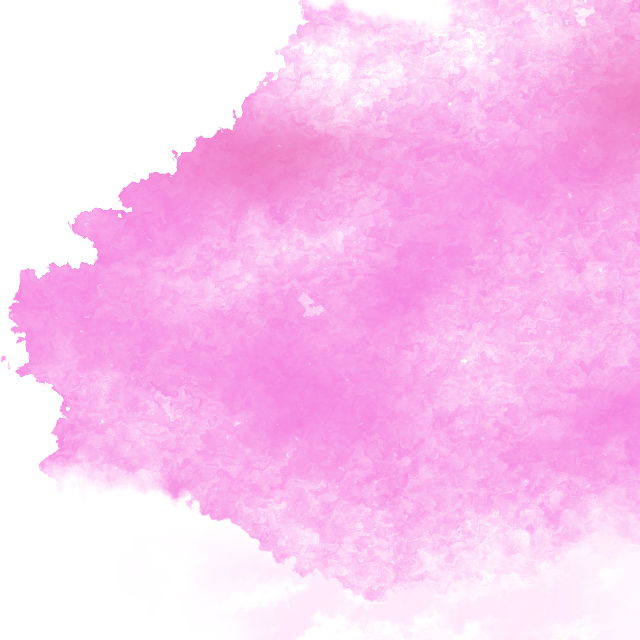
This background is drawn by a WebGL 2 fragment shader. Its source:

```glsl
#version 300 es
precision highp float;
// A pink watercolour stain spreading from a ragged left edge over white paper.
// Soft tilted pools set the pigment density, cellular flakes give it grain,
// and the density is turned into colour by filtering white light.
uniform vec2 u_resolution;
out vec4 outColor;

vec2 hash2(vec2 p) {
  vec3 q = fract(vec3(p.xyx) * vec3(0.1031, 0.103, 0.0973));
  q += dot(q, q.yzx + 33.33);
  return fract((q.xx + q.yz) * q.zy);
}

float noise(vec2 p) {
  vec2 i = floor(p), f = fract(p);
  f = f * f * (3.0 - 2.0 * f);
  float low = mix(hash2(i).x, hash2(i + vec2(1, 0)).x, f.x);
  float high = mix(hash2(i + vec2(0, 1)).x, hash2(i + vec2(1, 1)).x, f.x);
  return mix(low, high, f.y);
}

float fbm(vec2 p) {
  float sum = 0.0, amp = 0.5;
  for (int i = 0; i < 5; i++) {
    sum += amp * noise(p);
    p = mat2(1.6, 1.2, -1.2, 1.6) * p + 7.3;
    amp *= 0.5;
  }
  return sum;
}

// Centred two-channel noise for displacing shapes
vec2 warp(vec2 p, float scale) {
  return vec2(fbm(p * scale + 5.0), fbm(p * scale + 63.0)) - 0.48;
}

float bump(float x, float center, float width) {
  float t = (x - center) / width;
  return exp(-t * t);
}

// Gaussian pool of pigment, rotated by tilt
float pool(vec2 p, vec2 center, vec2 radius, float tilt) {
  float c = cos(tilt), s = sin(tilt);
  vec2 q = mat2(c, -s, s, c) * (p - center) / radius;
  return exp(-dot(q, q));
}

// Random tone of the nearest cell
float flakes(vec2 p) {
  vec2 cell = floor(p);
  float nearest = 9.0, tone = 0.0;
  for (int y = -1; y <= 1; y++)
    for (int x = -1; x <= 1; x++) {
      vec2 id = cell + vec2(x, y), h = hash2(id);
      float d = length(id + h - p);
      if (d < nearest) { nearest = d; tone = hash2(id + 41.7).y; }
    }
  return tone - 0.5;
}

// Horizontal position of the ragged left border at height y
float leftBorder(float y) {
  float t = clamp((y - 0.648) / 0.332, 0.0, 1.0);
  float slope = 0.105 + 0.377 * t + 0.22 * t * (1.0 - t);
  float lobe = smoothstep(0.595, 0.55, y) - smoothstep(0.425, 0.385, y);
  return slope - 0.088 * lobe + 0.05 * bump(y, 0.605, 0.024) + 0.03 * bump(y, 0.675, 0.012)
    + 0.024 * bump(y, 0.46, 0.018) - 0.04 * bump(y, 0.285, 0.04);
}

float lowerBorder(float x) {
  return 0.25 - 0.19 * smoothstep(0.2, 0.6, x) + 0.08 * smoothstep(0.8, 1.0, x);
}

float pigment(vec2 p) {
  float d = 0.67;
  // Deep pools
  d += 0.4 * pool(p, vec2(0.43, 0.765), vec2(0.13, 0.06), 0.0);
  d += 0.28 * pool(p, vec2(0.25, 0.67), vec2(0.16, 0.08), 0.5);
  d += 0.36 * pool(p, vec2(1.0, 0.83), vec2(0.13, 0.1), 0.6);
  d += 0.24 * pool(p, vec2(0.74, 0.69), vec2(0.18, 0.08), 0.4);
  d += 0.3 * pool(p, vec2(0.62, 0.54), vec2(0.1, 0.06), 0.6);
  d += 0.34 * pool(p, vec2(0.48, 0.375), vec2(0.18, 0.1), -0.2);
  d += 0.32 * pool(p, vec2(0.98, 0.37), vec2(0.13, 0.07), 0.2);
  d += 0.2 * pool(p, vec2(0.83, 0.29), vec2(0.1, 0.04), -0.2);
  d += 0.2 * pool(p, vec2(0.14, 0.46), vec2(0.2, 0.09), -0.3);
  // Diluted pools
  d -= 0.27 * pool(p, vec2(0.46, 0.61), vec2(0.15, 0.06), 0.2);
  d -= 0.45 * pool(p, vec2(0.51, 0.89), vec2(0.15, 0.07), 0.0);
  d -= 0.46 * pool(p, vec2(0.74, 0.95), vec2(0.2, 0.09), 0.2);
  d -= 0.2 * pool(p, vec2(0.73, 0.4), vec2(0.08, 0.12), -0.3);
  d -= 0.13 * pool(p, vec2(0.88, 0.54), vec2(0.18, 0.1), 0.4);
  d -= 0.18 * pool(p, vec2(0.2, 0.36), vec2(0.13, 0.04), -0.3);
  return d * mix(0.45, 1.0, smoothstep(0.05, 0.33, p.y));
}

void main() {
  vec2 p = gl_FragCoord.xy / u_resolution;
  vec2 drift = warp(p, 9.0), fray = warp(p, 30.0), fine = warp(p, 85.0);
  vec2 ragged = p + 0.065 * fray + 0.025 * fine;

  // Coverage: crisp on the left, varying softness below, faded above
  float leftDist = (ragged.x - leftBorder(ragged.y)) * 0.65;
  float lowDist = ragged.y - lowerBorder(p.x);
  float lowSoft = 0.006 + 0.045 * (1.0 - smoothstep(0.2, 0.32, p.x)) + 0.15 * smoothstep(0.54, 0.8, p.x);
  float topLine = 0.99 - 0.025 * bump(p.x, 0.62, 0.1) + 0.12 * smoothstep(0.68, 0.8, p.x);
  float topCover = smoothstep(-0.01, 0.035, topLine - ragged.y + 0.15 * drift.x);
  float cover = smoothstep(0.0, 0.003, leftDist) * smoothstep(-0.4 * lowSoft, lowSoft, lowDist) * topCover;

  // Flaky grain, calmer inside the deep pools
  vec2 grain = mat2(0.97, -0.24, 0.24, 0.97) * (p + 0.035 * fray + 0.03 * fine);
  float density = pigment(p + 0.08 * drift + 0.03 * fray);
  float roughness = mix(1.25, 0.6, smoothstep(0.6, 1.0, density));
  float flake = 0.17 * flakes(grain * vec2(62.0, 115.0)) + 0.12 * flakes(grain * vec2(28.0, 52.0));
  flake += 0.12 * flakes(grain * vec2(120.0, 190.0));
  density += roughness * (flake + 0.28 * fray.y + 0.2 * fine.x) + 0.25 * drift.x;

  // Pigment gathered along the dried borders
  density += 0.28 * exp(-abs(leftDist) / 0.005);
  density += 0.25 * exp(-abs(lowDist) / 0.006) * bump(p.x, 0.45, 0.14);
  float topRim = bump(ragged.y + 0.1 * drift.y, 0.955 + 0.3 * (p.x - 0.66), 0.004);
  density += 0.22 * topRim * bump(p.x, 0.68, 0.08);

  // Pale chips and one dark drop
  vec2 chipPoint = p + 0.11 * fray + 0.04 * fine;
  density -= 0.35 * smoothstep(0.017, 0.014, length(chipPoint - vec2(0.488, 0.514)));
  density -= 0.35 * smoothstep(0.019, 0.015, length(chipPoint - vec2(0.918, 0.98)));
  float chip = length((chipPoint - vec2(0.28, 0.38)) * vec2(1.0, 1.4));
  density -= 0.16 * smoothstep(0.031, 0.027, chip) - 0.16 * bump(chip, 0.031, 0.003);
  density += 0.35 * smoothstep(0.011, 0.006, length(p + 0.02 * fray - vec2(0.83, 0.17)));

  // Scattered small specks
  vec2 speckCell = floor(p * 42.0), speck = hash2(speckCell + 9.0);
  float speckDist = length(fract(p * 42.0) - 0.2 - 0.6 * speck.yx + 0.8 * fine);
  density -= 0.3 * step(speck.x, 0.07) * smoothstep(0.13, 0.06, speckDist);

  // Faint wash spilling under the lower border
  float wash = 0.15 * smoothstep(0.22, 0.5, p.x + 0.3 * drift.y) * smoothstep(0.2, 0.1, p.y);
  wash *= smoothstep(0.25, 0.6, fbm(grain * vec2(14.0, 30.0)) + 0.3 * flake) * (1.0 - 0.6 * smoothstep(0.85, 1.0, p.x));
  density = max(max(density, 0.0) * cover, wash);

  float rose = pool(p, vec2(0.43, 0.76), vec2(0.17, 0.07), 0.1) + pool(p, vec2(1.0, 0.85), vec2(0.13), 0.0);
  vec3 tint = mix(vec3(0.966, 0.56, 0.885), vec3(0.945, 0.55, 0.8), min(rose, 1.0));
  outColor = vec4(pow(tint, vec3(density)), 1.0);
}
```
